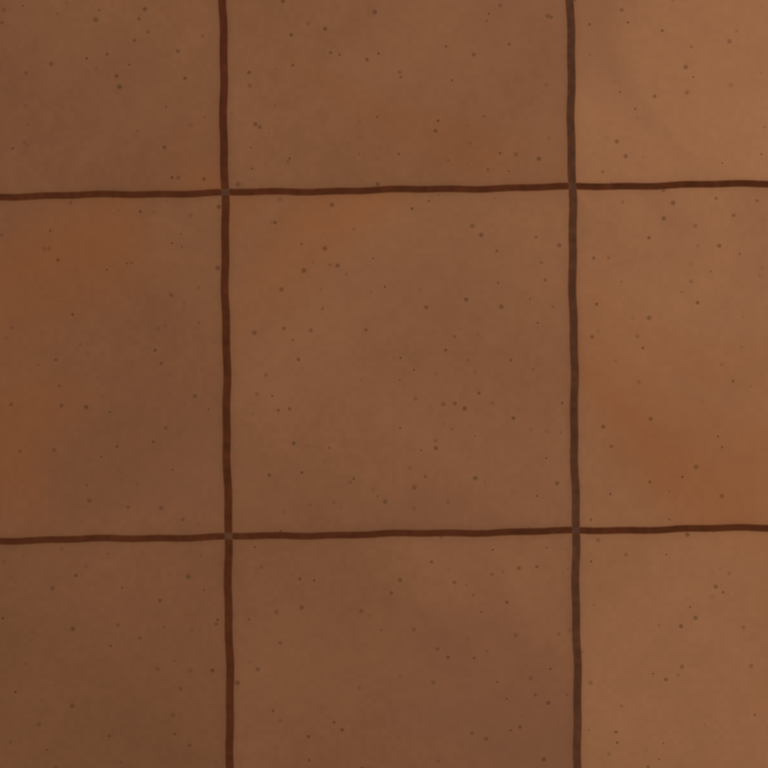
A Shadertoy shader for this texture:

```glsl
// Terracotta floor tiles: a slightly skewed square lattice with dark brown joints.
// Layered sines mottle the clay, cellular noise scatters pits, and each tile
// takes its own tone beneath light that grows toward the upper right.

const vec2 LATTICE_ORIGIN = vec2(0.300, 0.296);  // lower left joint crossing
const vec2 TILE_PITCH = vec2(0.4525, 0.4480);
const vec2 LATTICE_SKEW = vec2(-0.0100, 0.0170); // drift of joints across the canvas
const vec2 JOINT_HALF_WIDTH = vec2(0.0050, 0.0042);
const float JOINT_SOFTNESS = 0.0018;
const float JOINT_WOBBLE = 0.0008;
const float PIT_CELLS = 48.0;
const float GRAIN_CELLS = 150.0;

const vec3 CLAY_DARK = vec3(0.395, 0.250, 0.165);
const vec3 CLAY_LIGHT = vec3(0.610, 0.415, 0.280);
const vec3 CLAY_RUDDY = vec3(0.530, 0.300, 0.160);
const vec3 CLAY_DUSKY = vec3(0.430, 0.275, 0.205);
const vec3 JOINT_BROWN = vec3(0.295, 0.150, 0.080);
const vec3 JOINT_GREY = vec3(0.310, 0.205, 0.145);

float hash(vec2 p) {
    vec3 q = fract(vec3(p.xyx) * 0.1031);
    q += dot(q, q.yzx + 33.33);
    return fract((q.x + q.y) * q.z);
}

float valueNoise(vec2 p) {
    vec2 cell = floor(p), f = fract(p);
    f = f * f * (3.0 - 2.0 * f);
    float low = mix(hash(cell), hash(cell + vec2(1, 0)), f.x);
    float high = mix(hash(cell + vec2(0, 1)), hash(cell + vec2(1, 1)), f.x);
    return mix(low, high, f.y);
}

// Cloudy variation in about -1..1, from warped and rotated sine waves
float mottle(vec2 p) {
    float sum = 0.0, amplitude = 0.55;
    for (int i = 0; i < 4; i++) {
        p += 0.6 * sin(p.yx * 1.3 + float(i) * 1.7);
        sum += amplitude * sin(p.x) * cos(p.y);
        p = mat2(1.36, 1.16, -1.16, 1.36) * p + 2.3;
        amplitude *= 0.55;
    }
    return sum;
}

// Sparse round pits, one candidate per cell
float pits(vec2 p) {
    vec2 cell = floor(p);
    float cover = 0.0;
    for (int y = -1; y <= 1; y++)
    for (int x = -1; x <= 1; x++) {
        vec2 id = cell + vec2(x, y);
        vec2 center = id + vec2(hash(id + 11.3), hash(id + 47.9));
        float radius = mix(0.10, 0.24, hash(id + 83.1));
        float strength = smoothstep(0.72, 1.0, hash(id + 5.7));
        cover = max(cover, strength * smoothstep(radius, radius * 0.2, length(p - center)));
    }
    return cover;
}

void mainImage(out vec4 fragColor, in vec2 fragCoord) {
    vec2 uv = fragCoord / iResolution.xy;
    float pixel = 1.0 / min(iResolution.x, iResolution.y);

    // Lattice position, tile index and distance to the nearest joints
    vec2 wobble = JOINT_WOBBLE * (sin(uv.yx * 31.0 + 1.0) + 0.6 * sin(uv.yx * 83.0));
    vec2 lattice = (uv - LATTICE_ORIGIN - LATTICE_SKEW * uv.yx + wobble) / TILE_PITCH;
    vec2 tile = floor(lattice);
    vec2 jointDistance = abs(lattice - round(lattice)) * TILE_PITCH;

    // Clay tone: room light, tile variation and mottling
    vec2 tileOffset = 9.0 * vec2(hash(tile + 21.0), hash(tile + 64.0));
    float clouds = mottle(uv * 9.0 + tileOffset);
    float warmth = mottle(uv * 5.0 + tileOffset.yx + 4.0);
    float grain = valueNoise(uv * GRAIN_CELLS) + 0.6 * valueNoise(uv * GRAIN_CELLS * 0.43) - 0.8;
    float light = 0.19 + 0.36 * uv.x + 0.19 * uv.y;
    light += 0.14 * step(1.0, tile.x) + 0.10 * (hash(tile + 7.0) - 0.5);
    light += 0.10 * clouds + 0.07 * grain;
    vec3 color = mix(CLAY_DARK, CLAY_LIGHT, clamp(light, 0.0, 1.0));

    // Ruddy and dusky firing stains, then pits
    color = mix(color, CLAY_RUDDY, 0.40 * smoothstep(0.15, 0.85, warmth));
    color = mix(color, CLAY_DUSKY, 0.35 * smoothstep(0.15, 0.85, -warmth));
    color *= 1.0 - 0.22 * pits(uv * PIT_CELLS);

    // Joints with a faint shaded rim, greyer to the right and at crossings
    vec2 edge = jointDistance - JOINT_HALF_WIDTH;
    float rim = exp(-max(min(edge.x, edge.y), 0.0) / 0.005);
    color *= 1.0 - 0.07 * rim;
    float softness = max(JOINT_SOFTNESS, pixel);
    vec2 joint = 1.0 - smoothstep(vec2(-softness), vec2(softness), edge);
    float greyness = max(0.65 * joint.x * smoothstep(0.4, 0.7, uv.x), joint.x * joint.y);
    vec3 jointColor = mix(JOINT_BROWN, JOINT_GREY, greyness) * (1.0 + 0.15 * grain);
    color = mix(color, jointColor, max(joint.x, joint.y));

    fragColor = vec4(color, 1.0);
}
```
